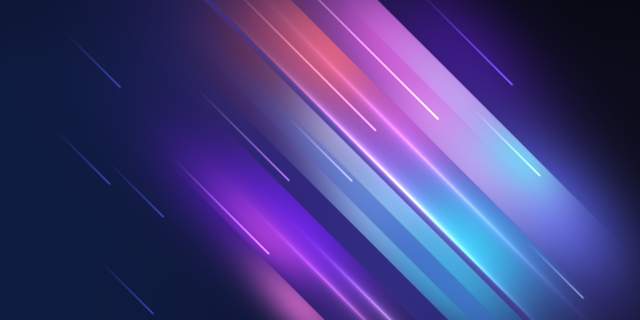
Reproduce this background procedurally as a Shadertoy shader.

```glsl
// Diagonal glass panels and light streaks glowing over a dark navy backdrop.
// Elliptical gaussian lights are clipped by slanted panels in a rotated frame:
// "across" numbers the 45 degree stripes, "along" runs down each one.

const vec3 NAVY = vec3(0.055, 0.105, 0.25);
const vec3 NIGHT = vec3(0.045, 0.045, 0.10);
const vec3 INDIGO = vec3(0.25, 0.17, 0.58);
const vec3 VIOLET = vec3(0.43, 0.14, 0.92);
const vec3 MAGENTA = vec3(0.87, 0.38, 0.88);
const vec3 CORAL = vec3(0.86, 0.38, 0.48);
const vec3 LAVENDER = vec3(0.77, 0.67, 0.96);
const vec3 BLUE = vec3(0.36, 0.40, 0.92);
const vec3 CYAN = vec3(0.22, 0.78, 0.94);
const vec3 SILVER = vec3(0.62, 0.57, 0.74);

float bell(float x, float center, float spread) {
    float d = (x - center) / spread;
    return exp(-d * d);
}

// Tints a colour with a slanted elliptical light; radii are (along, across).
vec3 light(vec3 base, vec2 p, vec2 center, vec2 radii, vec3 tint, float strength) {
    vec2 d = p - center;
    vec2 q = vec2(d.x - d.y, d.x + d.y) * 0.7071 / radii;
    return mix(base, tint, strength * exp(-dot(q, q)));
}

float panel(float across, float lo, float hi, float soft) {
    return smoothstep(lo - soft, lo + soft, across)
         * (1.0 - smoothstep(hi - soft, hi + soft, across));
}

// Bright panel edge: a thin core with a wider halo.
float rim(vec2 stripe, float edge, float center, float spread) {
    float d = abs(stripe.x - edge);
    return (0.65 * exp(-d / 0.007) + 0.35 * exp(-d / 0.035)) * bell(stripe.y, center, spread);
}

// Thin line that brightens toward its lower end.
float streak(vec2 stripe, float across, float end, float len) {
    float ramp = clamp((stripe.y - end + len) / len, 0.0, 1.0);
    float cut = 1.0 - smoothstep(end - 0.006, end + 0.006, stripe.y);
    return ramp * cut * (1.0 - smoothstep(0.001, 0.0075, abs(stripe.x - across)));
}

void mainImage(out vec4 fragColor, in vec2 fragCoord) {
    vec2 p = fragCoord / iResolution.xy * vec2(2.0, 1.0);
    vec2 stripe = vec2(p.x + p.y - 1.0, p.x - p.y + 1.0);
    float k = stripe.x;
    float soft = 1.5 / iResolution.y;

    // Backdrop and wide ambient light
    vec3 col = mix(NAVY, NIGHT, smoothstep(0.2, 1.9, p.x));
    col *= 1.0 - 0.25 * smoothstep(0.7, 1.1, p.y);
    col = light(col, p, vec2(1.20, 0.45), vec2(0.85, 0.35), INDIGO, 0.95);
    col = light(col, p, vec2(1.45, 0.82), vec2(0.30, 0.15), VIOLET * 0.75, 0.6);
    col = light(col, p, vec2(1.70, 0.36), vec2(0.32, 0.17), BLUE, 0.9);
    col = light(col, p, vec2(0.74, 0.34), vec2(0.30, 0.12), VIOLET * 0.8, 0.7);

    // Broad central panel: coral at the top, purple, then cyan
    float center = panel(k, 0.66, 0.91, soft);
    col = light(col, p, vec2(0.86, 0.86), vec2(0.24, 0.18), CORAL * 0.6, 0.65);
    col = light(col, p, vec2(1.23, 0.50), vec2(0.38, 0.18), vec3(0.52, 0.29, 0.80), center * 0.9);
    col = light(col, p, vec2(1.05, 0.84), vec2(0.24, 0.16), CORAL, center * 0.95);
    col = light(col, p, vec2(1.30, 0.62), vec2(0.22, 0.10), MAGENTA, center * 0.7);
    col = light(col, p, vec2(1.46, 0.23), vec2(0.27, 0.17), CYAN, 0.35 + center * 0.6);

    // Upper panel: magenta into lavender and cyan
    float upper = panel(k, 0.91, 1.18, soft);
    float outer = panel(k, 1.07, 1.18, soft);
    col = light(col, p, vec2(1.23, 0.86), vec2(0.30, 0.18), MAGENTA, upper * 0.85);
    col = light(col, p, vec2(1.36, 0.65), vec2(0.20, 0.13), vec3(0.90, 0.44, 0.92), upper * 0.9);
    col = light(col, p, vec2(1.50, 0.50), vec2(0.26, 0.18), LAVENDER, upper * 0.85);
    col = light(col, p, vec2(1.42, 0.72), vec2(0.24, 0.10), LAVENDER, outer * 0.7);
    col = light(col, p, vec2(1.63, 0.50), vec2(0.15, 0.09), vec3(0.45, 0.84, 0.97), upper * 0.85);

    // Lower glass: silver fading to pale blue, cut by darker stripes
    float glass = panel(k, 0.40, 0.635, soft);
    float tinted = panel(k, 0.47, 0.555, soft);
    float shade = panel(k, 0.30, 0.40, soft);
    col = light(col, p, vec2(1.06, 0.56), vec2(0.22, 0.10), SILVER, glass * 0.85);
    col = light(col, p, vec2(1.20, 0.34), vec2(0.26, 0.15), vec3(0.60, 0.72, 0.93), glass * 0.9);
    col = light(col, p, vec2(1.40, 0.14), vec2(0.26, 0.14), CYAN, glass * 0.65);
    col = light(col, p, vec2(1.30, 0.20), vec2(0.50, 0.25), vec3(0.25, 0.38, 0.76), tinted * 0.7);
    col = light(col, p, vec2(1.18, 0.18), vec2(0.55, 0.20), vec3(0.19, 0.17, 0.52), shade * 0.8);
    col = mix(col, vec3(0.25, 0.20, 0.55), 0.6 * panel(k, 0.635, 0.66, soft));

    // Violet panels at the lower left
    float violet = panel(k, 0.015, 0.30, soft);
    col = light(col, p, vec2(0.94, 0.28), vec2(0.28, 0.12), VIOLET, violet * 0.9);
    col = light(col, p, vec2(0.84, 0.26), vec2(0.20, 0.06), vec3(0.72, 0.26, 0.86), violet * 0.75);
    col = light(col, p, vec2(1.06, 0.03), vec2(0.16, 0.10), INDIGO * 0.8,
                panel(k, 0.015, 0.14, soft) * 0.75);
    col = light(col, p, vec2(0.94, 0.04), vec2(0.20, 0.07), vec3(0.80, 0.40, 0.78),
                panel(k, -0.4, 0.015, soft) * 0.85);

    // Glowing panel edges
    col += vec3(0.80, 0.70, 0.88) * rim(stripe, 0.667, 1.80, 0.55);
    col += vec3(0.50, 0.34, 0.52) * rim(stripe, 0.83, 1.85, 0.60);
    col += vec3(0.65, 0.48, 0.62) * rim(stripe, 0.22, 2.20, 0.32);
    col += vec3(0.58, 0.32, 0.48) * rim(stripe, 0.14, 2.02, 0.35);

    // Bright streaks over the panels
    col += vec3(0.60, 0.55, 0.50) * streak(stripe, 0.997, 1.742, 1.10);
    col += vec3(0.55, 0.42, 0.48) * streak(stripe, 0.766, 1.583, 0.95);
    col += vec3(0.30, 0.24, 0.65) * streak(stripe, 1.336, 1.867, 0.60);
    col += vec3(0.35, 0.30, 0.25) * streak(stripe, 1.138, 2.237, 0.42);
    col += vec3(0.50, 0.32, 0.50) * streak(stripe, 0.339, 1.469, 0.57);
    col += vec3(0.55, 0.38, 0.50) * streak(stripe, 0.047, 1.635, 0.60);
    col += vec3(0.38, 0.30, 0.35) * streak(stripe, 0.534, 1.667, 0.40);
    col += vec3(0.35, 0.35, 0.25) * streak(stripe, 0.891, 2.755, 0.35);

    // Faint streaks zigzagging down the dark side
    for (int i = 0; i < 4; i++) {
        float n = float(i);
        float side = 1.0 - 2.0 * mod(n, 2.0);
        col += vec3(0.13, 0.16, 0.42) * streak(stripe, 0.003 - 0.135 * n + 0.10 * side, 0.65 + 0.27 * n, 0.34);
    }
    fragColor = vec4(clamp(col, 0.0, 1.0), 1.0);
}
```
